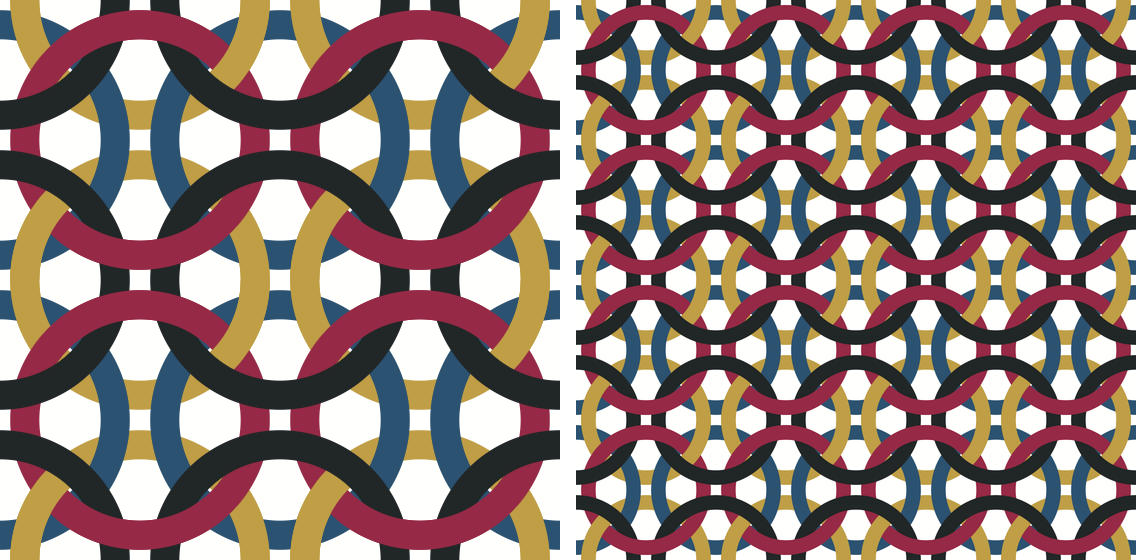
Left, the tile; right, the same tile 2 across and 2 down.
Reproduce this pattern procedurally as a WebGL 2 fragment shader.

```glsl
#version 300 es
precision highp float;

uniform vec2 u_resolution;
out vec4 outColor;

const float REPEATS = 2.0;       // cells across and down
const float RING_RADIUS = 0.4115; // centre line, in cells
const float HALF_WIDTH = 0.052;   // half the band width, in cells
const float CAP_SLOPE = 1.2;      // slope dividing ring caps from ring sides

const vec3 WHITE = vec3(1.0, 1.0, 0.995);
const vec3 BLACK = vec3(0.13, 0.15, 0.15);
const vec3 RED = vec3(0.59, 0.16, 0.27);
const vec3 GOLD = vec3(0.75, 0.62, 0.27);
const vec3 BLUE = vec3(0.17, 0.32, 0.44);

// Offset from the nearest wrapped copy of a ring centre
vec2 offsetFrom(vec2 cell, vec2 center) {
    return fract(cell - center + 0.5) - 0.5;
}

// Antialiased coverage of one ring band
float ringCoverage(vec2 offset, float pixel) {
    float dist = abs(length(offset) - RING_RADIUS) - HALF_WIDTH;
    return clamp(0.5 - dist / pixel, 0.0, 1.0);
}

// 1 on the top and bottom arcs, 0 on the left and right arcs
float capMask(vec2 offset) {
    return step(CAP_SLOPE * abs(offset.x), abs(offset.y));
}

// 1 in the upper left and lower right quadrants
float fallingMask(vec2 offset) {
    return step(offset.x * offset.y, 0.0);
}

// Stack the rings, then redraw the arcs that pass over their neighbours
vec3 weave(vec2 cell, float pixel) {
    vec2 redOffset = offsetFrom(cell, vec2(0.5, 0.5));
    vec2 goldOffset = offsetFrom(cell, vec2(0.5, 0.0));
    vec2 blueOffset = offsetFrom(cell, vec2(0.0, 0.5));
    vec2 blackOffset = offsetFrom(cell, vec2(0.0));

    float red = ringCoverage(redOffset, pixel);
    float gold = ringCoverage(goldOffset, pixel);
    float blue = ringCoverage(blueOffset, pixel);
    float black = ringCoverage(blackOffset, pixel);
    float goldSides = gold * (1.0 - capMask(goldOffset));

    // Gold caps go under blue, gold sides over it
    vec3 color = mix(WHITE, GOLD, gold);
    color = mix(color, BLUE, blue);
    color = mix(color, GOLD, goldSides);

    // Red and gold alternate around each ring
    color = mix(color, RED, red);
    color = mix(color, GOLD, goldSides * fallingMask(goldOffset));

    // Black covers all but the red caps
    color = mix(color, BLACK, black);
    return mix(color, RED, red * capMask(redOffset));
}

void main() {
    vec2 cell = REPEATS * gl_FragCoord.xy / u_resolution;
    float pixel = REPEATS / min(u_resolution.x, u_resolution.y);
    outColor = vec4(weave(cell, pixel), 1.0);
}
```
